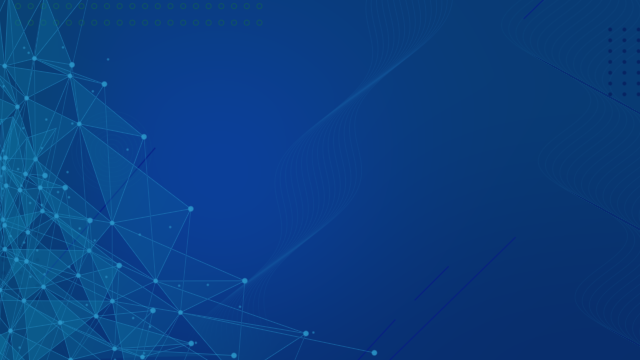
Write a WebGL 1 fragment shader that draws this background.

```glsl
precision highp float;
// Deep blue backdrop with a glowing node mesh, wavy line ribbons, dot grids and diagonal strokes.
uniform vec2 u_resolution;

float px; // size of one pixel in canvas heights

float hash(vec2 v) {
  return fract(sin(dot(v, vec2(127.1, 311.7))) * 4375.85);
}

float cover(float d, float radius) {
  return 1.0 - smoothstep(radius - px, radius + px, d);
}

float segment(vec2 p, vec2 a, vec2 b) {
  vec2 ab = b - a;
  return length(p - a - ab * clamp(dot(p - a, ab) / dot(ab, ab), 0.0, 1.0));
}

float edgeSide(vec2 p, vec2 a, vec2 b) {
  vec2 ab = b - a, ap = p - a;
  return (ab.x * ap.y - ab.y * ap.x) / length(ab);
}

float triangle(vec2 p, vec2 a, vec2 b, vec2 c) {
  float inside = min(edgeSide(p, a, b), min(edgeSide(p, b, c), edgeSide(p, c, a)));
  float flipped = min(edgeSide(p, b, a), min(edgeSide(p, c, b), edgeSide(p, a, c)));
  return smoothstep(-px, px, max(inside, flipped));
}

// Mesh node: rows fan out from the left side, column 4 holds the outer tips.
vec2 node(float row, float col, float seed) {
  float k = row - 1.0;
  vec2 tip = vec2(0.2 + 0.08 * k + 0.01 * k * k, 0.42 + 0.4 * cos(k * 0.5236));
  if (k < 0.0) tip = vec2(0.25, 1.03);
  float f = col / 4.0;
  vec2 jitter = vec2(hash(vec2(row, col + seed)), hash(vec2(col + 7.0, row + seed))) - 0.5;
  vec2 pos = vec2(tip.x * pow(f, 1.5) - 0.05 * (1.0 - f), mix(1.03 - row * 0.15, tip.y, f * f));
  return pos + jitter * vec2(0.1, 0.13) * step(col, 3.5);
}

// Translucent facets, links and round nodes; zoom shrinks the mesh into the corner.
void drawMesh(vec2 p, float zoom, inout vec3 col) {
  float links = 0.0, dots = 0.0;
  vec2 q = p * zoom;
  px *= zoom;
  float fade = 0.4 * smoothstep(1.1, 0.0, p.x);
  for (int i = 0; i < 7; i++) {
    for (int j = 0; j < 4; j++) {
      float row = float(i), c = float(j);
      vec2 a = node(row, c, zoom), b = node(row, c + 1.0, zoom);
      vec2 d = node(row + 1.0, c, zoom), e = node(row + 1.0, c + 1.0, zoom);
      float tone = hash(vec2(row, c + 20.0 * zoom));
      col = mix(col, vec3(0.06, 0.5, 0.66), fade * tone * triangle(q, a, b, d));
      col = mix(col, vec3(0.05, 0.46, 0.64), fade * (1.0 - tone) * triangle(q, e, d, a));
      float near = min(min(segment(q, a, b), segment(q, a, d)), min(segment(q, a, e), segment(q, b, d)));
      links = max(links, cover(near, 0.0006 * zoom));
      links = max(links, 0.7 * cover(segment(q, b, node(row + 2.0, c, zoom)), 0.0005 * zoom));
      dots = max(dots, cover(length(q - e), (0.0062 + 0.0012 * step(2.5, c)) * zoom));
      vec2 speck = e + 0.16 * (vec2(hash(e), hash(e.yx + 3.0)) - 0.5);
      dots = max(dots, 0.7 * cover(length(q - speck), 0.003 * zoom));
    }
  }
  px /= zoom;
  col = mix(col, vec3(0.14, 0.56, 0.78), 0.6 * links);
  col = mix(col, vec3(0.17, 0.6, 0.8), 0.85 * dots);
}

// Copies of one swaying line, spread so that its steep runs bunch into folds.
float ribbon(vec2 p, vec2 centre, float slope, float sway, float period, vec2 spread) {
  float sum = 0.0, w = 6.2832 / period;
  for (int i = 0; i < 16; i++) {
    float s = float(i) / 7.5 - 1.0;
    float u = 1.0 - p.y - centre.y - s * spread.y;
    float x = centre.x + s * spread.x + slope * u + sway * sin(w * u);
    float lean = slope + sway * w * cos(w * u);
    sum += cover(abs(p.x - x) / sqrt(1.0 + lean * lean), 0.0007);
  }
  return min(sum, 2.5);
}

// Dots or rings on a regular grid.
float dotGrid(vec2 p, vec2 first, vec2 gap, vec2 count, float radius, float hollow) {
  vec2 id = clamp(floor((p - first) / gap + 0.5), vec2(0.0), count - 1.0);
  float d = length(p - first - id * gap);
  return cover(mix(d, abs(d - radius), hollow), mix(radius, 0.001, hollow));
}

void main() {
  px = 1.0 / u_resolution.y;
  vec2 p = gl_FragCoord.xy * px;

  // Base gradient and central glow
  vec3 col = mix(vec3(0.03, 0.18, 0.425), vec3(0.033, 0.232, 0.455), smoothstep(0.0, 0.8, p.y));
  vec2 g = (p - vec2(0.61, 0.52)) / vec2(0.58, 0.57);
  col = mix(col, vec3(0.045, 0.25, 0.61), 0.95 * exp(-dot(g, g) * 1.3));
  col = mix(col, vec3(0.03, 0.25, 0.42), 0.55 * smoothstep(0.42, 0.0, p.x));

  // Wavy ribbons, the right one darkening in its folds
  float leftRibbon = ribbon(p, vec2(0.884, 0.491), -0.52, 0.058, 0.486, vec2(0.111, -0.08));
  col = mix(col, vec3(0.08, 0.38, 0.65), 0.23 * leftRibbon * smoothstep(0.0, 0.25, p.y));
  float rightRibbon = ribbon(p, vec2(1.667, 0.255), 0.27, 0.097, 0.378, vec2(0.15, 0.081));
  vec3 foldTint = mix(vec3(0.06, 0.33, 0.55), vec3(0.025, 0.15, 0.45), smoothstep(0.9, 2.0, rightRibbon));
  col = mix(col, foldTint, 0.24 * rightRibbon);

  // Dot grids
  col = mix(col, vec3(0.06, 0.36, 0.34), 0.85 * dotGrid(p, vec2(0.05, 0.937), vec2(0.0353, 0.046), vec2(20.0, 2.0), 0.007, 1.0));
  col = mix(col, vec3(0.02, 0.13, 0.38), 0.9 * dotGrid(p, vec2(1.695, 0.738), vec2(0.0395, 0.03), vec2(3.0, 7.0), 0.0052, 0.0));
  col = mix(col, vec3(0.02, 0.16, 0.38), 0.6 * dotGrid(p, vec2(0.01, 0.17), vec2(0.047, 0.036), vec2(3.0, 6.0), 0.0055, 0.0));

  // Faint concentric rings
  float r = length(p - vec2(0.31, 0.58));
  float ring = abs(fract(r / 0.013) - 0.5) * 0.013;
  col = mix(col, vec3(0.06, 0.33, 0.58), 0.25 * cover(ring, 0.0005) * cover(r, 0.12));

  // Dark diagonal strokes
  float stroke = segment(p, vec2(1.431, 0.34), vec2(1.083, 0.0));
  stroke = min(stroke, segment(p, vec2(1.245, 0.259), vec2(1.153, 0.167)));
  stroke = min(stroke, segment(p, vec2(1.097, 0.111), vec2(0.995, 0.0)));
  stroke = min(stroke, segment(p, vec2(1.456, 0.949), vec2(1.509, 1.0)));
  stroke = min(stroke, segment(p, vec2(0.43, 0.588), vec2(0.116, 0.225)));
  col = mix(col, vec3(0.025, 0.11, 0.52), 0.85 * cover(stroke, 0.0015));

  // Wide mesh, then a denser one in the lower left corner
  drawMesh(p, 1.0, col);
  drawMesh(p, 1.6, col);

  gl_FragColor = vec4(col, 1.0);
}
```
